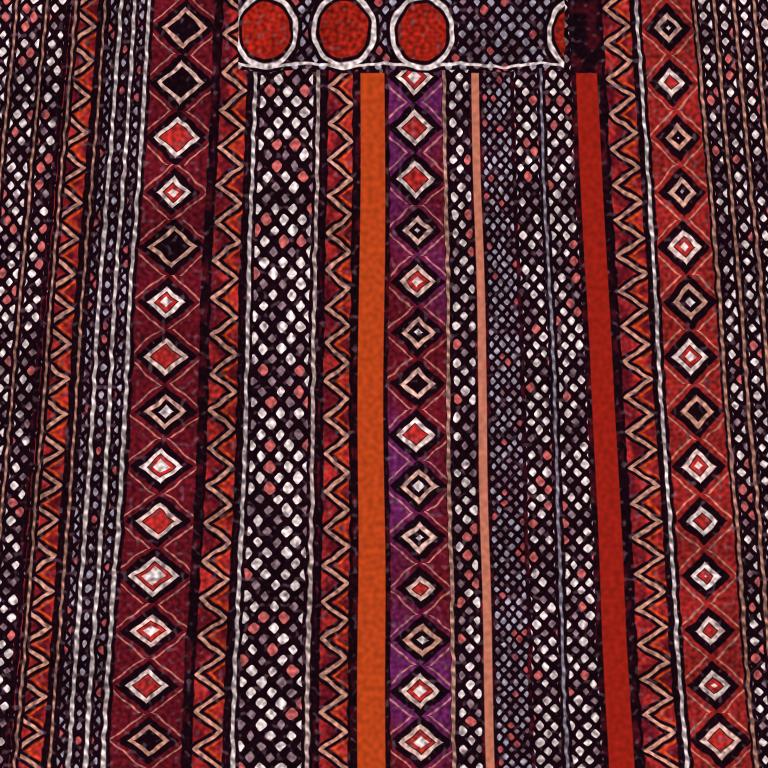
Write a WebGL 1 fragment shader that draws this texture.

```glsl
precision highp float;
// Handwoven cloth: upright bands of diamonds, zigzags, bead lattices and cords,
// split by plain strips under a scalloped collar. The bands fan out downwards;
// gradient noise bends the yarn and wears the colours.
uniform vec2 u_resolution;

const vec3 INK = vec3(0.09, 0.03, 0.06);
const vec3 WINE = vec3(0.36, 0.07, 0.11);
const vec3 RED = vec3(0.67, 0.16, 0.15);
const vec3 MAUVE = vec3(0.43, 0.32, 0.36);
const vec3 TAN = vec3(0.74, 0.52, 0.44);
const vec3 CREAM = vec3(0.87, 0.80, 0.79);
const vec3 ORANGE = vec3(0.73, 0.26, 0.10);
const vec3 RUST = vec3(0.60, 0.12, 0.08);
const vec3 SALMON = vec3(0.76, 0.45, 0.36);
const vec3 SLATE = vec3(0.60, 0.57, 0.63);
const vec3 PURPLE = vec3(0.38, 0.12, 0.32);
const float FAN = 0.18;       // spread of the bands towards the bottom
const float WOBBLE = 0.0028;  // unevenness of the stitches
const float SOFT = 0.0012;    // smallest edge softness
const float COLLAR_Y = 0.905;
const float SCALLOP = 0.102;

float hash(vec2 p) { return fract(sin(dot(p, vec2(127.1, 311.7))) * 43758.5); }

float slope(vec2 cell, vec2 f) {
  float a = 6.2832 * hash(cell);
  return dot(vec2(cos(a), sin(a)), f);
}

float noise(vec2 p) {
  vec2 i = floor(p), f = p - i, s = f * f * (3.0 - 2.0 * f), e = vec2(1.0, 0.0);
  return mix(mix(slope(i, f), slope(i + e, f - e), s.x),
             mix(slope(i + e.yx, f - e.yx), slope(i + 1.0, f - 1.0), s.x), s.y);
}

float fill(float d) {
  float w = max(SOFT, 0.8 / min(u_resolution.x, u_resolution.y));
  return 1.0 - smoothstep(-w, w, d);
}

float strip(vec2 p, float x0, float x1) { return fill(max(x0 - p.x, p.x - x1)); }

// Column of nested diamonds, each with its own size and core
vec3 diamonds(vec3 c, vec2 p, float mid, float halfW, float pitch, vec3 ground) {
  float id = floor(p.y / pitch), r = hash(vec2(id, mid));
  vec2 q = vec2(p.x - mid + 0.006 * (r - 0.5), p.y - (id + 0.5) * pitch);
  float size = halfW * mix(0.84, 1.08, hash(vec2(mid, id)));
  float d = 0.7 * (abs(q.x) + abs(q.y) * 2.0 * halfW / pitch - size);
  vec3 w = mix(ground, TAN, 0.8 * fill(abs(d - 0.007) - 0.0013));
  w = mix(w, INK, fill(d));
  w = mix(w, mix(TAN, CREAM, r), fill(abs(d + 0.0115) - 0.003));
  w = mix(w, mix(INK, RED, step(0.45, r)), fill(d + 0.0155));
  w = mix(w, CREAM, fill(d + 0.0205) * step(0.35, fract(r * 7.0)));
  return mix(c, w, strip(p, mid - halfW, mid + halfW));
}

// Pale and orange zigzag strands on a mottled red ground
vec3 zigzag(vec3 c, vec2 p, float x0, float x1, float pitch) {
  float halfW = 0.5 * (x1 - x0), x = p.x - x0 - halfW, reach = 0.7 * halfW;
  float wave = abs(fract(p.y / pitch) - 0.5) * 4.0 - 1.0;
  float d = (x - reach * wave) / length(vec2(1.0, 4.0 * reach / pitch));
  vec3 w = mix(WINE, RED, smoothstep(-0.3, 0.3, noise(p * vec2(45.0, 30.0))));
  w = mix(w, INK, fill(abs(d) - 0.0065));
  w = mix(w, TAN, fill(abs(d) - 0.0026));
  w = mix(w, ORANGE, fill(abs(d - 0.0095) - 0.0015));
  w = mix(w, INK, fill(halfW - 0.004 - abs(x)));
  return mix(c, w, strip(p, x0, x1));
}

// Slanted grid of beads, some faded or reddened
vec3 lattice(vec3 c, vec2 p, float x0, float x1, float cell, vec3 bead) {
  vec2 q = vec2(p.x * 1.15 + p.y, p.x * 1.15 - p.y) / cell, g = abs(fract(q) - 0.5);
  float r = hash(floor(q) + x0);
  float d = cell * (length(max(g - 0.14, 0.0)) - mix(0.1, 0.22, r));
  vec3 tint = mix(mix(bead, MAUVE, 0.8 * step(r, 0.3)), RED, 0.7 * step(0.88, r));
  return mix(c, mix(INK, tint, fill(0.7 * d)), strip(p, x0, x1));
}

// Twisted upright cord with a dark border
vec3 cord(vec3 c, vec2 p, float mid, float width, vec3 yarn) {
  float x = p.x - mid, d = abs(x) - width;
  c = mix(c, INK, fill(d - 0.004));
  return mix(c, yarn * (0.8 + 0.2 * sin(400.0 * p.y + 350.0 * x)), fill(d));
}

// Collar of red ovals in pale rings over small beads
vec3 collar(vec3 c, vec2 p) {
  float k = floor((p.x - 0.295) / SCALLOP), x = p.x - 0.295 - (k + 0.5) * SCALLOP;
  float d = length(vec2(x, 0.85 * (p.y - 0.96 - 0.008 * sin(k * 3.0)))) - 0.036;
  float oval = step(0.5, abs(k - 3.0)), edge = COLLAR_Y + 0.12 * abs(x) - p.y;
  vec3 w = lattice(INK, p, 0.0, 1.0, 0.021, SLATE);
  w = mix(w, INK, oval * fill(d - 0.011));
  w = mix(w, CREAM, oval * fill(abs(d - 0.003) - 0.003));
  w = mix(w, RUST, oval * fill(d + 0.004));
  w = mix(w, CREAM, fill(abs(edge + 0.007) - 0.002));
  return mix(c, w, fill(edge) * strip(p, 0.31, 0.735));
}

void main() {
  vec2 uv = gl_FragCoord.xy / u_resolution;
  vec2 p = vec2(0.5 + (uv.x - 0.5) / (1.0 + FAN * (0.5 - uv.y)), uv.y);
  p.x += 0.004 * noise(uv * vec2(5.0, 4.0));
  vec2 s = p + WOBBLE * vec2(noise(uv * 60.0), noise(uv * 60.0 + 31.0));
  vec3 c = mix(INK, WINE, 0.6 * smoothstep(-0.1, 0.4, noise(uv * 50.0)));
  // Bead lattices and zigzags, left to right
  c = lattice(c, s, -0.06, 0.045, 0.023, CREAM);
  c = zigzag(c, s, 0.048, 0.095, 0.046);
  c = lattice(c, s, 0.108, 0.162, 0.018, SLATE);
  c = zigzag(c, s, 0.267, 0.312, 0.049);
  c = lattice(c, s, 0.325, 0.402, 0.028, CREAM);
  c = zigzag(c, s, 0.418, 0.46, 0.048);
  c = lattice(c, s, 0.59, 0.619, 0.024, CREAM);
  c = lattice(c, s, 0.637, 0.677, 0.016, SLATE);
  c = lattice(c, s, 0.682, 0.762, 0.022, CREAM);
  c = zigzag(c, s, 0.807, 0.855, 0.046);
  c = lattice(c, s, 0.95, 1.06, 0.022, CREAM);
  // Cords and diamond columns
  for (int i = 0; i < 4; i++) {
    float k = float(i);
    c = cord(c, s, 0.042 * k - 0.025, 0.0018, TAN);
    c = cord(c, s, 0.103 + 0.0205 * k, 0.0026, CREAM);
    c = cord(c, s, 0.32 + 0.088 * k, 0.0026, mix(CREAM, TAN, 0.3 * k));
    c = cord(c, s, 0.945 + 0.028 * k, 0.0022, TAN);
  }
  c = cord(c, s, 0.72, 0.002, SLATE);
  c = cord(c, s, 0.861, 0.0025, CREAM);
  vec3 dyed = mix(WINE, PURPLE, smoothstep(-0.25, 0.3, noise(uv * vec2(9.0, 5.0))));
  c = diamonds(c, s, 0.215, 0.043, 0.0714, WINE);
  c = diamonds(c, s, 0.544, 0.037, 0.0667, dyed);
  c = diamonds(c, s, 0.904, 0.036, 0.0714, RED * 0.8);
  c = collar(c, uv + s - p);
  // Worn yarn, then smooth strips below the collar
  c = mix(c, MAUVE, 0.55 * smoothstep(0.12, 0.5, noise(uv * 120.0)));
  c *= 1.0 + 0.6 * noise(uv * 170.0) + 0.25 * noise(uv * 12.0);
  float below = fill(uv.y - COLLAR_Y), nap = 1.0 + 0.2 * noise(uv * 140.0);
  c = mix(c, ORANGE * nap, below * strip(p, 0.467, 0.501));
  c = mix(c, SALMON * nap, below * strip(p, 0.622, 0.633));
  c = mix(c, RUST * nap, below * strip(p, 0.769, 0.799));
  gl_FragColor = vec4(clamp(c, 0.0, 1.0), 1.0);
}
```
